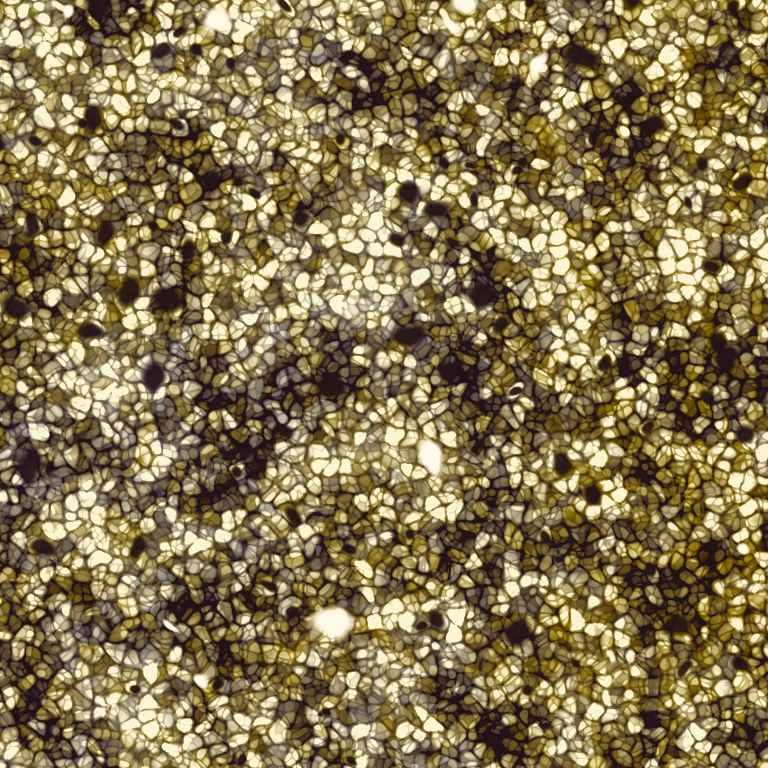
Write a Shadertoy shader that draws this texture.

```glsl
// Thin section of fine-grained rock: pale olive grains in a soft brown matrix.
// Two blended cellular layers make the grains, layered sines shade them in
// patches, and scattered soft ellipses add opaque minerals and clear crystals.

#define COARSE_GRAINS 50.0
#define FINE_GRAINS 84.0
#define FINE_WEIGHT 0.36
#define SOFTNESS 9.0
#define CONTRAST 1.45
#define PATCH_DEPTH 0.28
#define DARK_GRID 18.0
#define DARK_SHARE 0.26
#define BRIGHT_GRID 15.0
#define BRIGHT_SHARE 0.04
#define TINT_RANGE 0.46

// Evenly spaced tones from opaque brown to clear cream
const vec3 TONES[6] = vec3[6](
    vec3(0.13, 0.075, 0.09), vec3(0.32, 0.24, 0.13), vec3(0.44, 0.37, 0.18),
    vec3(0.59, 0.52, 0.29), vec3(0.78, 0.72, 0.50), vec3(0.99, 0.96, 0.82));

vec3 hash3(vec2 p) {
    vec3 q = fract(p.xyx * vec3(0.1031, 0.1030, 0.0973));
    q += dot(q, q.yxz + 33.33);
    return fract((q.xxy + q.yzz) * q.zyx);
}

// Rotated, self-warped sines for uneven patches
float patches(vec2 p) {
    float sum = 0.0, amplitude = 0.5;
    for (int i = 0; i < 5; i++) {
        p = mat2(0.8, 0.6, -0.6, 0.8) * p * 1.7 + 0.9 * sin(p.yx) + 2.3;
        sum += amplitude * sin(p.x) * sin(p.y);
        amplitude *= 0.8;
    }
    return sum;
}

// Smoothly blended cells: x = brightness dimmed between grains, y = tint
vec2 grains(vec2 p) {
    vec2 cell = floor(p), blend = vec2(0.0);
    float total = 0.0, squares = 0.0;
    for (int y = -1; y <= 1; y++)
    for (int x = -1; x <= 1; x++) {
        vec2 id = cell + vec2(x, y);
        float weight = exp(-SOFTNESS * length(id + hash3(id).xy - p));
        blend += weight * hash3(id + 71.0).xy;
        total += weight;
        squares += weight * weight;
    }
    blend /= total;
    float purity = squares / (total * total);
    float body = smoothstep(0.3, 0.95, purity);
    return vec2(mix(0.25, 1.0, body) * mix(0.3, 1.15, blend.x), blend.y);
}

// Coverage of sparse, randomly turned soft ellipses
float specks(vec2 p, float share, float stretch) {
    vec2 cell = floor(p);
    float cover = 0.0;
    for (int y = -1; y <= 1; y++)
    for (int x = -1; x <= 1; x++) {
        vec2 id = cell + vec2(x, y);
        vec3 place = hash3(id + 19.0), shape = hash3(id + 143.0);
        vec2 d = p - id - place.xy;
        float turn = 6.2832 * shape.x;
        d = mat2(cos(turn), sin(turn), -sin(turn), cos(turn)) * d;
        d.y *= mix(1.0, stretch, shape.y);
        float radius = mix(0.14, 0.44, shape.z * shape.z);
        float blob = 1.0 - smoothstep(0.55, 1.2, length(d) / radius);
        cover = max(cover, blob * step(place.z, share));
    }
    return cover;
}

vec3 toneColor(float tone) {
    float t = clamp(tone, 0.0, 1.0) * 5.0;
    int i = min(int(t), 4);
    return mix(TONES[i], TONES[i + 1], t - float(i));
}

void mainImage(out vec4 fragColor, in vec2 fragCoord) {
    vec2 uv = fragCoord / iResolution.y;

    // Ragged outlines
    vec2 warp = sin(uv.yx * 83.0 + 2.0 * sin(uv * 47.0))
              + 0.6 * sin(uv.yx * 191.0 + uv * 67.0);
    vec2 p = uv + 0.0022 * warp;

    // Grain brightness, shaded by patches
    vec2 coarse = grains(p * COARSE_GRAINS);
    vec2 fine = grains(p * FINE_GRAINS + 37.0);
    float shade = patches(uv * 9.0);
    float tone = mix(coarse.x, fine.x, FINE_WEIGHT) + PATCH_DEPTH * shade;
    tone = 0.5 + CONTRAST * (tone - 0.52) - 0.08 * (uv.x - uv.y);

    // Opaque minerals and clear crystals
    tone = mix(tone, 0.0, 0.95 * specks(p * DARK_GRID, DARK_SHARE, 1.7));
    float bright = specks(p * BRIGHT_GRID + 53.0, BRIGHT_SHARE, 2.6);
    tone = mix(tone, 1.0, bright);

    // Grey to golden tint, strongest in the middle tones
    float warmth = mix(coarse.y, fine.y, FINE_WEIGHT) - 0.52
                 + 0.25 * (uv.x - 0.5) + 0.2 * patches(uv * 3.0 + 9.0);
    float t = clamp(tone, 0.0, 1.0);
    vec3 color = toneColor(tone);
    color += TINT_RANGE * warmth * 4.0 * t * (1.0 - t) * vec3(0.1, -0.06, -0.8);
    color = mix(color, vec3(1.0, 0.99, 0.95), 0.7 * bright);
    fragColor = vec4(clamp(color, 0.0, 1.0), 1.0);
}
```
